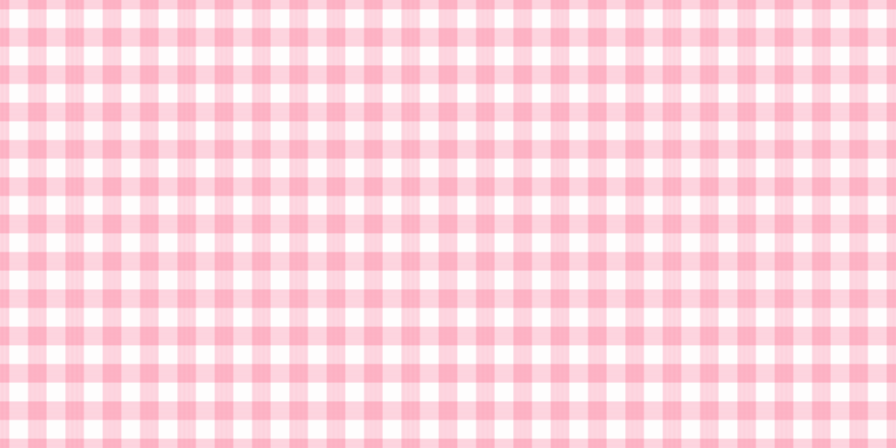
Write a Shadertoy shader that draws this pattern.

```glsl
// Pink gingham cloth: equal bands run down and across a white ground.
// Each band multiplies the ground by one tint, so crossings turn deeper.
// Faint threads run along the bands, with a strength hashed per band.

#define REPEATS vec2(24.0, 12.0)        // checks across and down
#define BAND_WIDTH 0.5                  // share of one repeat
#define EDGE_SOFTNESS 0.045             // share of one repeat
#define THREADS 8.0                     // threads per repeat
#define THREAD_DEPTH vec2(0.14, 0.05)   // upright and level bands
#define GROUND vec3(0.995, 0.993, 0.994)
#define TINT vec3(0.998, 0.835, 0.877)

const float PI = 3.14159;

// Sine-free hash, 0 to 1
float hash(float n) {
    n = fract(n * 0.1031);
    n *= n + 33.33;
    n *= n + n;
    return fract(n);
}

// Dye coverage of bands centred on whole numbers
float bandCoverage(float position, float pixel, float depth, float seed) {
    float index = floor(position + 0.5);
    float offset = position - index;
    float edge = max(pixel, EDGE_SOFTNESS);
    float band = clamp((0.5 * BAND_WIDTH - abs(offset)) / edge + 0.5, 0.0, 1.0);

    // Threads fade out as they approach the size of a pixel
    float frequency = THREADS * pixel;
    float fade = 1.0 - smoothstep(0.3, 0.9, frequency);
    float strength = depth * mix(0.25, 1.0, hash(index + seed));
    float thread = 0.5 + 0.5 * cos(2.0 * PI * THREADS * offset);
    return band * (1.0 - strength * fade * thread);
}

void mainImage(out vec4 fragColor, in vec2 fragCoord) {
    vec2 cell = fragCoord / iResolution.xy * REPEATS;
    vec2 pixel = REPEATS / iResolution.xy;

    float upright = bandCoverage(cell.x, pixel.x, THREAD_DEPTH.x, 7.0);
    float level = bandCoverage(cell.y, pixel.y, THREAD_DEPTH.y, 61.0);

    // Overlay the two sets of bands like transparent dye
    vec3 colour = GROUND * mix(vec3(1.0), TINT, upright) * mix(vec3(1.0), TINT, level);
    fragColor = vec4(colour, 1.0);
}
```
